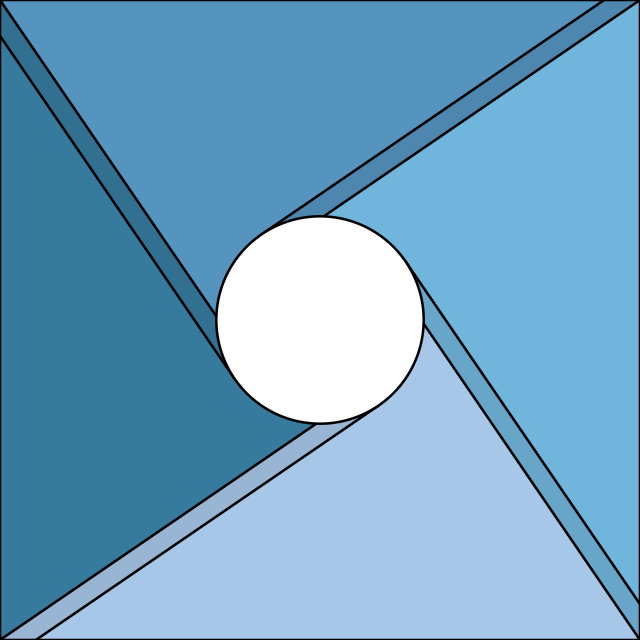
This background is drawn by a Shadertoy shader. Its source:

```glsl
const float RADIUS = 0.162;       // disc, and offset of each outer band line
const float CORNER_OFFSET = 0.1304; // offset of each line that meets a corner
const float HALF_STROKE = 0.002;
const float BAND_SHADE = 0.915;

const vec3 INK = vec3(0.0);
const vec3 WHITE = vec3(1.0);
const vec3 BLADES[4] = vec3[4](
    vec3(0.44, 0.71, 0.86),   // right
    vec3(0.33, 0.58, 0.75),   // top
    vec3(0.21, 0.48, 0.62),   // left
    vec3(0.65, 0.78, 0.91));  // bottom

// Coverage of the region where the distance is positive
float cover(float dist, float pixel) {
    return clamp(dist / pixel + 0.5, 0.0, 1.0);
}

// Distance to the ray along +x that starts at (0, offset)
float rayDistance(vec2 q, float offset) {
    return length(vec2(min(q.x, 0.0), q.y - offset));
}

// Signed inside distance of a blade in its own frame
float bladeDistance(vec2 q, float offset) {
    float lower = offset * step(0.0, q.x);
    return min(q.x + offset, q.y - lower);
}

// Signed inside distance of the strip between two offsets
float bandDistance(vec2 q, float inner, float outer) {
    return min(q.x, min(q.y - inner, outer - q.y));
}

void mainImage(out vec4 fragColor, in vec2 fragCoord) {
    float size = min(iResolution.x, iResolution.y);
    float pixel = 1.0 / size;
    vec2 p = (fragCoord - 0.5 * iResolution.xy) / size;

    // Frame of the first blade: x runs along its band, y across it
    float angle = acos(CORNER_OFFSET * sqrt(2.0)) - radians(45.0);
    vec2 normal = vec2(cos(angle), sin(angle));
    vec2 along = vec2(normal.y, -normal.x);
    vec2 q = vec2(dot(p, along), dot(p, normal));

    // Four blades with shaded bands, each a quarter turn apart
    vec3 color = INK;
    float lineDist = 1.0;
    for (int i = 0; i < 4; i++) {
        float band = cover(bandDistance(q, CORNER_OFFSET, RADIUS), pixel);
        vec3 blade = BLADES[i] * mix(1.0, BAND_SHADE, band);
        color = mix(color, blade, cover(bladeDistance(q, CORNER_OFFSET), pixel));
        lineDist = min(lineDist, rayDistance(q, CORNER_OFFSET));
        lineDist = min(lineDist, rayDistance(q, RADIUS));
        q = vec2(q.y, -q.x);
    }
    color = mix(color, INK, cover(HALF_STROKE - lineDist, pixel));

    // Central disc and its outline
    float discDist = RADIUS - length(p);
    color = mix(color, WHITE, cover(discDist, pixel));
    color = mix(color, INK, cover(HALF_STROKE - abs(discDist), pixel));

    // Thin frame on the canvas edge
    vec2 edge = 0.5 * iResolution.xy / size - abs(p);
    color = mix(color, INK, cover(HALF_STROKE - min(edge.x, edge.y), pixel));

    fragColor = vec4(color, 1.0);
}
```
